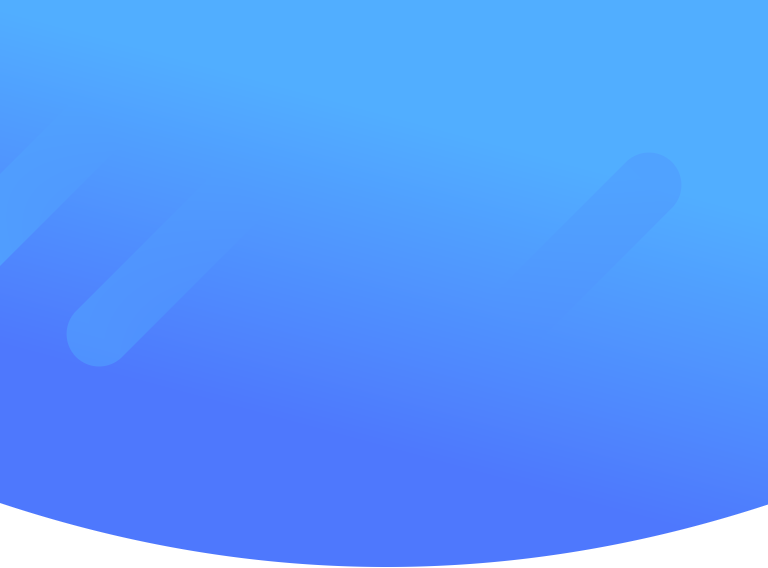
Reproduce this background procedurally as a WebGL 1 fragment shader.

```glsl
precision mediump float;
// A blue panel with a tilted sky-to-indigo gradient and a bowed lower edge on white.
// Three diagonal round-ended streaks fade along their length over the gradient.
// Lengths are fractions of the canvas width, with the origin at the lower left.

uniform vec2 u_resolution;

const vec3 SKY = vec3(0.318, 0.684, 1.0);
const vec3 INDIGO = vec3(0.306, 0.47, 0.992);
const vec2 UP_RIGHT = vec2(0.70711);

// Antialiased coverage of the inside of a signed distance
float coverage(float dist) {
    return clamp(0.5 - dist * u_resolution.x, 0.0, 1.0);
}

// Streak with a round cap at its start, fading to nothing along its direction
float streak(vec2 p, vec2 cap, vec2 direction, float reach) {
    vec2 offset = p - cap;
    float along = max(dot(offset, direction), 0.0);
    float dist = length(offset - direction * along) - 0.0423;
    return coverage(dist) * clamp(1.0 - along / reach, 0.0, 1.0);
}

void main() {
    vec2 p = gl_FragCoord.xy / u_resolution.x;

    // Tilted gradient, flat beyond both ends
    float depth = clamp((0.732 - p.y - 0.27 * p.x) / 0.443, 0.0, 1.0);
    vec3 color = mix(SKY, INDIGO, depth);

    // Two light streaks on the left, a dark one on the right
    color = mix(color, SKY, 0.72 * streak(p, vec2(-0.0586, 0.3945), UP_RIGHT, 0.26));
    color = mix(color, SKY, 0.45 * streak(p, vec2(0.129, 0.3047), UP_RIGHT, 0.26));
    color = mix(color, INDIGO, 0.22 * streak(p, vec2(0.845, 0.4987), -UP_RIGHT, 0.25));

    // Parabolic lower edge, with its height divided by the slope length
    float x = p.x - 0.503;
    float slope = 0.6588 * x;
    float edge = (0.0013 + 0.3294 * x * x - p.y) / sqrt(1.0 + slope * slope);
    color = mix(vec3(1.0), color, coverage(edge));

    gl_FragColor = vec4(color, 1.0);
}
```
